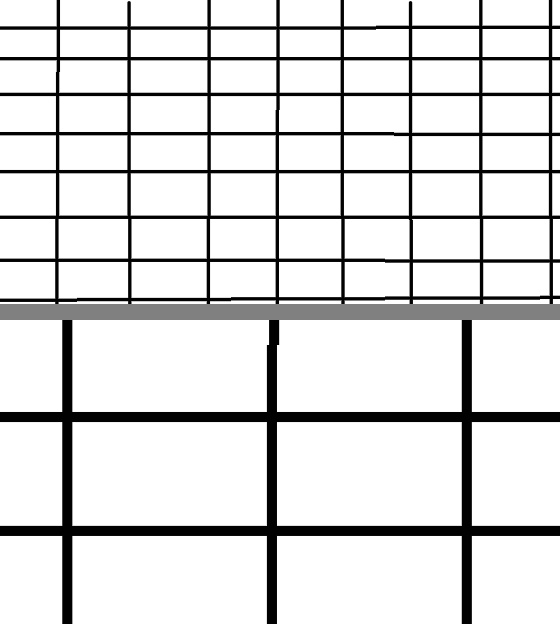
Top: the whole. Bottom: its middle third, enlarged.
A Shadertoy shader for this pattern:

```glsl
// Lengths are in hundredths of the canvas width, measured from the top left.
const int LINE_COUNT = 8;
const float HALF_WIDTH = 0.30;
const float JOG = 0.13;
const vec3 PAPER = vec3(1.0);
const vec3 INK = vec3(0.005);

// Each line: offset, first jog, spacing of jogs, jog direction.
const vec4 COLUMNS[LINE_COUNT] = vec4[](
    vec4(10.42, 12.8, 26.0, -1.0), vec4(23.05, 38.8, 100.0, 1.0),
    vec4(37.34, 38.8, 100.0, -1.0), vec4(49.65, 19.6, 100.0, -1.0),
    vec4(61.12, 38.8, 100.0, 1.0), vec4(73.31, 39.2, 100.0, 1.0),
    vec4(85.86, 38.8, 100.0, 1.0), vec4(98.31, 38.8, 100.0, 1.0));

const vec4 ROWS[LINE_COUNT] = vec4[](
    vec4(5.01, 67.1, 100.0, -1.0), vec4(10.48, 0.0, 100.0, 0.0),
    vec4(16.86, 0.0, 100.0, 0.0), vec4(23.87, 70.3, 100.0, 1.0),
    vec4(30.65, 0.0, 100.0, 0.0), vec4(38.80, 0.0, 100.0, 0.0),
    vec4(46.48, 68.8, 100.0, 1.0), vec4(53.62, 13.7, 27.55, -1.0));

// Distance to a hand-drawn stroke with small sideways jogs and a round start.
float strokeDistance(float across, float along, vec4 line, float start, float halfWidth) {
    float jogs = max(floor((along - line.y) / line.z) + 1.0, 0.0);
    float side = across - line.x - jogs * line.w * JOG;
    return length(vec2(side, max(start - along, 0.0))) - halfWidth;
}

float gridDistance(vec2 p, float halfWidth) {
    float d = 1e3;
    for (int i = 0; i < LINE_COUNT; i++) {
        // Every fourth column starts just inside the top edge.
        float columnStart = i % 4 == 1 ? 0.5 : -1.0;
        d = min(d, strokeDistance(p.x, p.y, COLUMNS[i], columnStart, halfWidth));
        d = min(d, strokeDistance(p.y, p.x, ROWS[i], -1.0, halfWidth));
    }
    return d;
}

float coverage(float d, float pixelSize) {
    return clamp(0.5 - d / pixelSize, 0.0, 1.0);
}

void mainImage(out vec4 fragColor, in vec2 fragCoord) {
    float pixelSize = 100.0 / iResolution.x;
    vec2 p = vec2(fragCoord.x, iResolution.y - fragCoord.y) * pixelSize;
    float ink = coverage(gridDistance(p, HALF_WIDTH), pixelSize);
    fragColor = vec4(mix(PAPER, INK, ink), 1.0);
}
```
